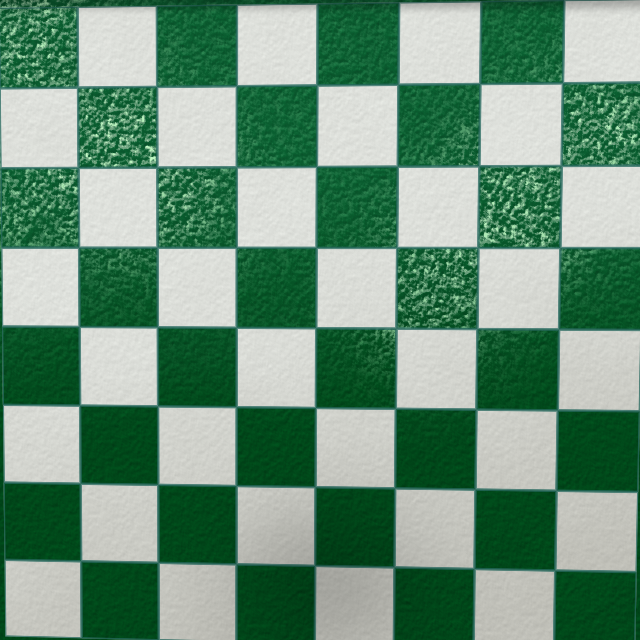
A Shadertoy shader for this pattern:

```glsl
// A green and white checkerboard of 8 by 8 squares on grained, glossy sheet.
// A slightly skewed grid gives the squares; value noise gives the grain, and
// soft streaks of light catch on the green ink in the upper half.

#define CELLS 8.0
#define SEAM_WIDTH 0.010
#define GRAIN_SCALE 170.0
#define GLOSS_RADIUS 0.105
#define GLOSS_STRENGTH 0.85
#define DEEP_GREEN vec3(0.00, 0.28, 0.10)
#define LIT_GREEN vec3(0.04, 0.37, 0.19)
#define GLOSS_COLOR vec3(0.47, 0.66, 0.53)
#define PAPER_LIGHT vec3(0.87, 0.88, 0.86)
#define PAPER_SHADE vec3(0.75, 0.75, 0.72)
#define SEAM_COLOR vec3(0.15, 0.41, 0.37)

float hash(vec2 p) {
    vec3 q = fract(p.xyx * 0.1031);
    q += dot(q, q.yzx + 33.33);
    return fract((q.x + q.y) * q.z);
}

float noise(vec2 p) {
    vec2 i = floor(p), f = fract(p);
    f = f * f * (3.0 - 2.0 * f);
    return mix(mix(hash(i), hash(i + vec2(1, 0)), f.x),
               mix(hash(i + vec2(0, 1)), hash(i + vec2(1, 1)), f.x), f.y);
}

float fbm(vec2 p) {
    float sum = 0.0, weight = 0.5;
    for (int i = 0; i < 3; i++) {
        sum += weight * noise(p);
        p = mat2(1.6, 1.2, -1.2, 1.6) * p + 17.0;
        weight *= 0.5;
    }
    return sum / 0.875;
}

// Canvas position (y down) to grid units, with mild camera skew.
vec2 gridPosition(vec2 p) {
    float down = (p.y - 0.0104) / 0.987;
    float left = 0.1211 + 0.0065 * down;
    float right = 0.8815 - 0.0156 * down;
    float k = (p.x - left) / (right - left);
    float across = (p.x - 0.124) / 0.755;
    float w = (p.y - 0.0104 + 0.0104 * across) / (0.987 + 0.0286 * across);
    return vec2(1.0 + 6.0 * (k + 0.026 * k * (1.0 - k)),
                CELLS * (w - 0.028 * w * (1.0 - w)));
}

float segmentDistance(vec2 p, vec2 a, vec2 b) {
    vec2 ab = b - a;
    return length(p - a - ab * clamp(dot(p - a, ab) / dot(ab, ab), 0.0, 1.0));
}

float streak(vec2 p, vec2 a, vec2 b) {
    float d = segmentDistance(p, a, b) / GLOSS_RADIUS;
    return exp(-d * d);
}

void mainImage(out vec4 fragColor, in vec2 fragCoord) {
    vec2 p = fragCoord / iResolution.xy;
    p.y = 1.0 - p.y;
    vec2 g = gridPosition(p);
    vec2 aa = fwidth(g);

    // Squares: product of two signed triangle waves, inside a green border.
    vec2 wave = abs(fract((g - 0.5) * 0.5) * 2.0 - 1.0) - 0.5;
    vec2 side = clamp(2.0 * wave / aa, -1.0, 1.0);
    vec2 room = clamp(min(g, CELLS - g) / aa + 0.5, 0.0, 1.0);
    float inside = room.x * room.y;
    float ink = 1.0 - (0.5 - 0.5 * side.x * side.y) * inside;
    vec2 line = 1.0 - smoothstep(vec2(SEAM_WIDTH), SEAM_WIDTH + aa, abs(wave));
    float seam = max(line.x, line.y) * inside;

    // Grain and the relief it gives under light from above.
    vec2 q = p * GRAIN_SCALE;
    float grain = fbm(q);
    float relief = grain - fbm(q + vec2(0.3, 0.6));
    float mottle = fbm(p * 9.0);

    // Green ink: brighter towards the top, with grainy streaks of gloss.
    float upper = 1.0 - smoothstep(0.25, 0.72, p.y + 0.12 * (mottle - 0.5));
    vec3 green = mix(DEEP_GREEN, LIT_GREEN, upper);
    green *= 1.0 + 0.35 * relief + 0.08 * (mottle - 0.5);
    float shine = streak(p, vec2(0.02, 0.03), vec2(0.20, 0.24))
                + 0.60 * streak(p, vec2(0.03, 0.32), vec2(0.28, 0.31))
                + streak(p, vec2(0.67, 0.46), vec2(0.83, 0.29))
                + 0.75 * streak(p, vec2(0.83, 0.29), vec2(0.98, 0.17))
                + 0.14 * upper;
    shine = min(shine, 1.0) * (0.75 + 0.5 * mottle);
    float sparkle = smoothstep(0.28, 0.82, grain + 0.7 * relief);
    green = mix(green, GLOSS_COLOR, GLOSS_STRENGTH * shine * sparkle);
    green += 0.28 * shine * smoothstep(0.62, 0.85, grain) * vec3(0.9, 1.0, 0.75);

    // White paper: fades to a warm grey towards the lower right.
    float dim = smoothstep(0.35, 1.15, p.y + 0.25 * (p.x - 0.3));
    dim += 0.25 * (mottle - 0.5);
    vec3 paper = mix(PAPER_LIGHT, PAPER_SHADE, clamp(dim, 0.0, 1.0));
    paper *= 1.0 + 0.07 * relief + 0.025 * (grain - 0.5);

    // Combine, then lay a soft shadow low in the middle and along the top.
    vec3 color = mix(paper, green, ink);
    color = mix(color, SEAM_COLOR, 0.75 * seam);
    vec2 s = (p - vec2(0.51, 0.91)) / vec2(0.15, 0.12);
    color *= 1.0 - 0.16 * exp(-dot(s, s));
    color *= 1.0 - 0.25 * (1.0 - smoothstep(0.0, 0.025, p.y));
    fragColor = vec4(clamp(color, 0.0, 1.0), 1.0);
}
```
